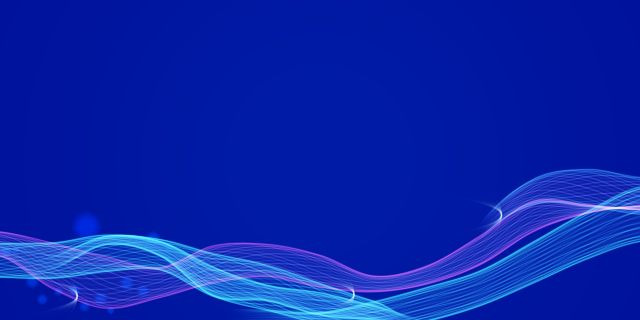
Write a Shadertoy shader that draws this background.

```glsl
// Glowing cyan and magenta ribbons of fine strands flowing across deep blue.
#define STRANDS 30
#define LINE_WIDTH 0.0021
#define STRAND_GLOW 0.50
#define FILL_GLOW 0.13
#define BOKEH_COUNT 13
#define KNOTS 13
#define KNOT_STEP (1.0 / 6.0)
#define PI 3.14159265

const vec3 CYAN = vec3(0.22, 1.20, 1.70);
const vec3 AZURE = vec3(0.18, 0.60, 1.20);
const vec3 MAGENTA = vec3(0.85, 0.25, 1.20);
const vec3 VIOLET = vec3(0.32, 0.32, 0.90);

// Lower and upper edge heights at even steps along x.
// The sheet turns into the right hump.
const vec2 SHEET[KNOTS] = vec2[KNOTS](vec2(.133, .240), vec2(.130, .242),
    vec2(.151, .266), vec2(.156, .252), vec2(.073, .208), vec2(.030, .172),
    vec2(-.010, .115), vec2(-.020, .060), vec2(-.030, .020), vec2(.250, .300),
    vec2(.360, .440), vec2(.355, .471), vec2(.330, .447));
const vec2 FALL[KNOTS] = vec2[KNOTS](vec2(.130, .170), vec2(.160, .200),
    vec2(.235, .262), vec2(.200, .246), vec2(.075, .165), vec2(.060, .110),
    vec2(.015, .085), vec2(.0, .045), vec2(-.02, .0), vec2(0), vec2(0), vec2(0), vec2(0));
const vec2 SILK[KNOTS] = vec2[KNOTS](vec2(.200, .276), vec2(.096, .240),
    vec2(.036, .198), vec2(.070, .165), vec2(.115, .232), vec2(.135, .237),
    vec2(.102, .203), vec2(.088, .138), vec2(.112, .169), vec2(.172, .263),
    vec2(.276, .372), vec2(.333, .360), vec2(.357, .344));
const vec2 SWEEP[KNOTS] = vec2[KNOTS](vec2(0), vec2(0), vec2(0), vec2(0),
    vec2(-.03, .03), vec2(-.03, .031), vec2(-.020, .023), vec2(-.036, .057),
    vec2(-.005, .102), vec2(.044, .154), vec2(.115, .245), vec2(.190, .339),
    vec2(.245, .417));

float hash(float n) { return fract(sin(n * 91.37) * 4375.85); }

// Catmull-Rom curves through evenly spaced edge heights
vec2 spline(vec2 h[KNOTS], float x) {
    float u = clamp(x / KNOT_STEP, 0.0, float(KNOTS) - 1.001);
    int i = int(u);
    float t = u - float(i);
    vec2 a = h[max(i - 1, 0)], b = h[i];
    vec2 c = h[i + 1], d = h[min(i + 2, KNOTS - 1)];
    return b + 0.5 * t * (c - a + t * (2.0 * a - 5.0 * b + 4.0 * c - d
        + t * (3.0 * (b - c) + d - a)));
}

float strokeLine(float dist) {
    float w = max(LINE_WIDTH, 0.55 / iResolution.y);
    return exp(-dist * dist / (w * w));
}

// Strands wound between two edges; span holds fade-in and fade-out ranges
vec3 ribbon(vec2 p, vec2 knots[KNOTS], vec4 span, vec3 edgeTint, vec3 bodyTint, float twist) {
    float mask = smoothstep(span.x, span.y, p.x) * (1.0 - smoothstep(span.z, span.w, p.x));
    if (mask <= 0.0) return vec3(0.0);
    float e = 0.004;
    vec2 edges = spline(knots, p.x);
    vec2 slopes = (spline(knots, p.x + e) - spline(knots, p.x - e)) / (2.0 * e);
    float across = (p.y - edges.x) / (abs(edges.y - edges.x) + 0.001);
    vec3 glow = bodyTint * FILL_GLOW * smoothstep(0.0, 0.1, across)
              * (1.0 - smoothstep(0.9, 1.0, across));
    for (int i = 0; i < STRANDS; i++) {
        float angle = 2.0 * PI * float(i) / float(STRANDS) + twist * p.x;
        float s = 0.5 + 0.5 * sin(angle);
        float slope = mix(slopes.x, slopes.y, s)
                    + (edges.y - edges.x) * 0.5 * cos(angle) * twist;
        float dist = (p.y - mix(edges.x, edges.y, s)) / sqrt(1.0 + slope * slope);
        vec3 tint = mix(bodyTint, edgeTint, pow(abs(2.0 * s - 1.0), 2.5));
        float shimmer = 0.6 + 0.4 * sin(float(i) * 2.4 + p.x * 5.0);
        glow += tint * strokeLine(dist) * STRAND_GLOW * shimmer;
    }
    return glow * mask;
}

// Small bright fan of arcs where a ribbon folds over
vec3 fold(vec2 q) {
    float fade = exp(-q.y * q.y * 1300.0);
    float light = 0.0;
    for (int j = 0; j < 5; j++) {
        float bend = 8.0 + 9.0 * float(j);
        float dist = q.x - 0.012 + bend * q.y * q.y;
        light += strokeLine(dist / sqrt(1.0 + 4.0 * bend * bend * q.y * q.y));
    }
    return vec3(0.7, 0.95, 1.2) * 0.5 * light * fade;
}

// Soft disc of light
float disc(vec2 q, float radius) {
    return 1.0 - smoothstep(0.3 * radius, 1.15 * radius, length(q));
}

void mainImage(out vec4 fragColor, in vec2 fragCoord) {
    vec2 p = fragCoord / iResolution.y;
    // Deep blue backdrop, slightly lighter in the middle
    vec2 fromCentre = p - vec2(1.0, 0.5);
    float centre = exp(-dot(fromCentre, fromCentre) * 1.6);
    vec3 color = mix(vec3(0.0, 0.065, 0.60), vec3(0.0, 0.110, 0.655), centre);

    // Bokeh gathered at the lower left
    vec3 glow = vec3(0.0, 0.09, 1.1) * disc(p - vec2(0.271, 0.292), 0.046);
    for (int i = 0; i < BOKEH_COUNT; i++) {
        float n = float(i) + 1.0;
        vec2 spot = vec2(0.56 * fract(n * 0.618), 0.02 + 0.24 * hash(n));
        glow += vec3(0.0, 0.13, 0.8) * disc(p - spot, mix(0.012, 0.028, hash(n + 40.0)));
    }

    // Ribbons from left sheet to right sweep
    glow += ribbon(p, SHEET, vec4(-0.2, -0.1, 1.15, 1.33), CYAN, AZURE, 3.5);
    glow += ribbon(p, FALL, vec4(0.0, 0.5, 1.1, 1.33), CYAN, AZURE, 2.0);
    glow += ribbon(p, SILK, vec4(-0.2, -0.1, 2.5, 3.0), MAGENTA, VIOLET, 3.0);
    glow += ribbon(p, SHEET, vec4(1.49, 1.62, 2.5, 3.0), AZURE, VIOLET, 4.0);
    glow += ribbon(p, SWEEP, vec4(0.7, 1.0, 2.5, 3.0), CYAN, AZURE, 0.8);

    // Bright folds
    glow += fold(p - vec2(0.229, 0.075)) + fold(p - vec2(1.094, 0.080))
          + fold(p - vec2(1.555, 0.328));

    fragColor = vec4(1.0 - (1.0 - color) * exp(-glow), 1.0);
}
```
